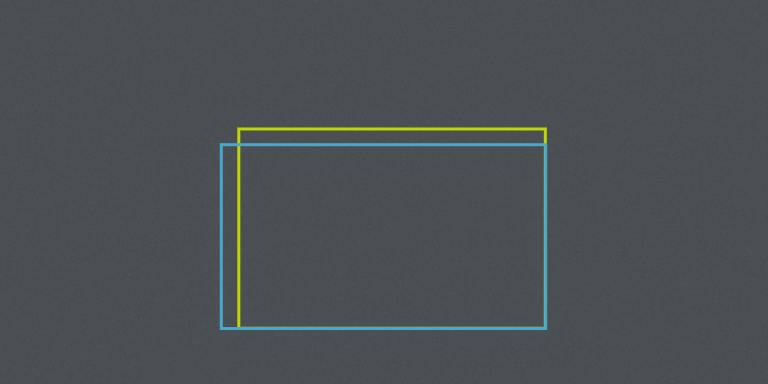
A Shadertoy shader for this background:

```glsl
// Two overlapping outlined rectangles, lime behind blue, on a slate backdrop.
// Each frame is the absolute value of a box distance; the backdrop carries a
// faint grain made of two octaves of gradient noise.

// Lengths are fractions of the canvas height, origin at the lower left.
const vec3 SLATE = vec3(0.294, 0.312, 0.328);
const vec3 LIME  = vec3(0.750, 0.840, 0.010);
const vec3 BLUE  = vec3(0.280, 0.660, 0.790);

const vec2 LIME_MIN = vec2(0.6219, 0.1452);
const vec2 LIME_MAX = vec2(1.4201, 0.6641);
const vec2 BLUE_MIN = vec2(0.5763, 0.1445);
const vec2 BLUE_MAX = vec2(1.4211, 0.6232);

const float DESIGN_ASPECT   = 2.0;
const float LINE_HALF_WIDTH = 0.0039;
const float GRAIN_SCALE     = 170.0;
const float GRAIN_STRENGTH  = 0.022;

// Random gradient with components in -1..1
vec2 hashGradient(vec2 cell) {
    vec3 p = fract(cell.xyx * vec3(0.1031, 0.1030, 0.0973));
    p += dot(p, p.yzx + 33.33);
    return 2.0 * fract((p.xx + p.yz) * p.zy) - 1.0;
}

float gradientNoise(vec2 p) {
    vec2 cell = floor(p);
    vec2 f = fract(p);
    vec2 u = f * f * f * (f * (f * 6.0 - 15.0) + 10.0);
    vec2 e = vec2(0.0, 1.0);
    float a = dot(hashGradient(cell), f);
    float b = dot(hashGradient(cell + e.yx), f - e.yx);
    float c = dot(hashGradient(cell + e.xy), f - e.xy);
    float d = dot(hashGradient(cell + e.yy), f - e.yy);
    return mix(mix(a, b, u.x), mix(c, d, u.x), u.y);
}

// Signed distance to an axis-aligned box, with square corners
float boxDistance(vec2 p, vec2 low, vec2 high) {
    vec2 d = abs(p - 0.5 * (low + high)) - 0.5 * (high - low);
    return max(d.x, d.y);
}

// Coverage of a box outline, smoothed over one pixel
float frameMask(vec2 p, vec2 low, vec2 high, float pixel) {
    float d = abs(boxDistance(p, low, high)) - LINE_HALF_WIDTH;
    return clamp(0.5 - d / pixel, 0.0, 1.0);
}

void mainImage(out vec4 fragColor, in vec2 fragCoord) {
    // Keep the design centred on other aspect ratios
    float pixel = 1.0 / iResolution.y;
    vec2 p = fragCoord * pixel;
    p.x += 0.5 * (DESIGN_ASPECT - iResolution.x * pixel);

    // Grainy backdrop
    float grain = gradientNoise(p * GRAIN_SCALE)
                + 0.5 * gradientNoise(p * GRAIN_SCALE * 0.47 + 19.7);
    vec3 color = SLATE + GRAIN_STRENGTH * grain;

    // Frames, back to front
    color = mix(color, LIME, frameMask(p, LIME_MIN, LIME_MAX, pixel));
    color = mix(color, BLUE, frameMask(p, BLUE_MIN, BLUE_MAX, pixel));

    fragColor = vec4(color, 1.0);
}
```
